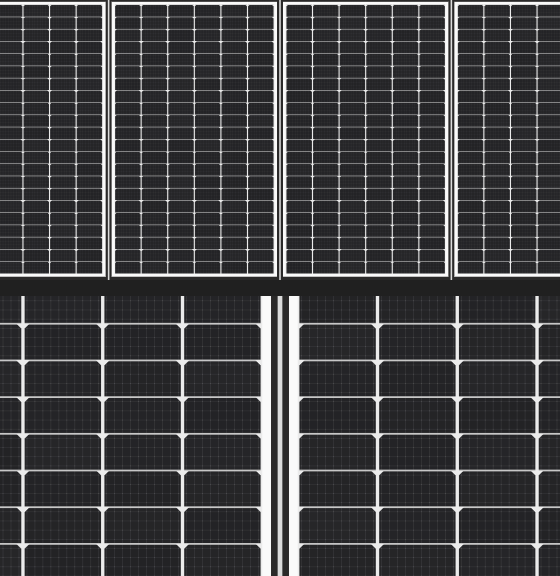
Top: the whole. Bottom: its middle third, enlarged.
Reproduce this pattern procedurally as a WebGL 1 fragment shader.

```glsl
precision highp float;
// Row of framed solar panels, each a grid of half-cut cells with clipped upper corners.

uniform vec2 u_resolution;

// Lengths are fractions of the canvas height.
#define PANEL_PITCH 0.612
#define CELL_COUNT vec2(6.0, 22.0)
#define GRID_MIN vec2(-0.2849, 0.0221)
#define GRID_MAX vec2(0.2849, 0.9831)
#define FRAME_WIDTH 0.0104
#define SEAM_WIDTH 0.0056
#define COLUMN_GAP 0.0040
#define ROW_GAP 0.0021
#define CORNER_CUT 0.0078
#define BUSBARS vec2(10.0, 4.0)
#define CELL_COLOR vec3(0.142, 0.142, 0.152)
#define WHITE_COLOR vec3(0.98)

float hash(vec2 p) {
  return fract(sin(dot(p, vec2(127.1, 311.7))) * 4375.85);
}

// Share of a pixel-wide window, centred at distance d, covered by a line.
float lineCoverage(float d, float width, float pixel) {
  float lo = max(d - 0.5 * pixel, -0.5 * width);
  float hi = min(d + 0.5 * pixel, 0.5 * width);
  return max(hi - lo, 0.0) / pixel;
}

// Antialiased inside of a shape from its signed distance.
float fill(float d, float pixel) {
  return clamp(0.5 - d / pixel, 0.0, 1.0);
}

float boxDistance(vec2 p, vec2 lo, vec2 hi) {
  vec2 d = max(lo - p, p - hi);
  return max(d.x, d.y);
}

// Dark silicon with faint busbars, fingers and a slight tint per cell.
vec3 siliconColor(vec2 cellUv, vec2 cellSize, vec2 id, float pixel) {
  vec2 wire = (fract(cellUv * BUSBARS) - 0.5) * cellSize / BUSBARS;
  float bars = lineCoverage(wire.x, 0.0007, pixel);
  float fingers = lineCoverage(wire.y, 0.0007, pixel);
  float tint = (hash(id) - 0.5) * 0.014;
  return CELL_COLOR + tint + 0.09 * bars + 0.07 * fingers + 0.15 * bars * fingers;
}

void main() {
  float pixel = 1.0 / u_resolution.y;
  vec2 p = gl_FragCoord.xy * pixel;
  p.x -= 0.5 * u_resolution.x * pixel;

  // Panel repeat, with a seam on the canvas centre
  float panel = floor(p.x / PANEL_PITCH);
  vec2 local = vec2(p.x - (panel + 0.5) * PANEL_PITCH, p.y);

  // Cell repeat
  vec2 cellSize = (GRID_MAX - GRID_MIN) / CELL_COUNT;
  vec2 grid = (local - GRID_MIN) / cellSize;
  vec2 cellUv = fract(grid);
  vec2 id = floor(grid) + vec2(panel * CELL_COUNT.x, 0.0);
  vec3 cells = siliconColor(cellUv, cellSize, id, pixel);

  // Gaps between cells and the triangles at their upper corners
  vec2 edge = min(cellUv, 1.0 - cellUv) * cellSize;
  float fromTop = (1.0 - cellUv.y) * cellSize.y;
  float rows = lineCoverage(edge.y, ROW_GAP, pixel);
  float columns = lineCoverage(edge.x, COLUMN_GAP, pixel);
  float corners = fill((edge.x + fromTop - CORNER_CUT) * 0.7071, pixel);
  cells = mix(cells, vec3(0.78), rows);
  cells = mix(cells, vec3(0.92), max(columns, corners));

  // Dark rim and the light seam between panels
  float seamDistance = 0.5 * PANEL_PITCH - abs(local.x);
  vec3 color = vec3(0.165, 0.160, 0.160);
  color = mix(color, vec3(0.86), lineCoverage(seamDistance, SEAM_WIDTH, pixel));

  // White border around the cells
  float gridDistance = boxDistance(local, GRID_MIN, GRID_MAX);
  color = mix(color, WHITE_COLOR, fill(gridDistance - FRAME_WIDTH, pixel));
  color = mix(color, cells, fill(gridDistance, pixel));

  gl_FragColor = vec4(color, 1.0);
}
```
